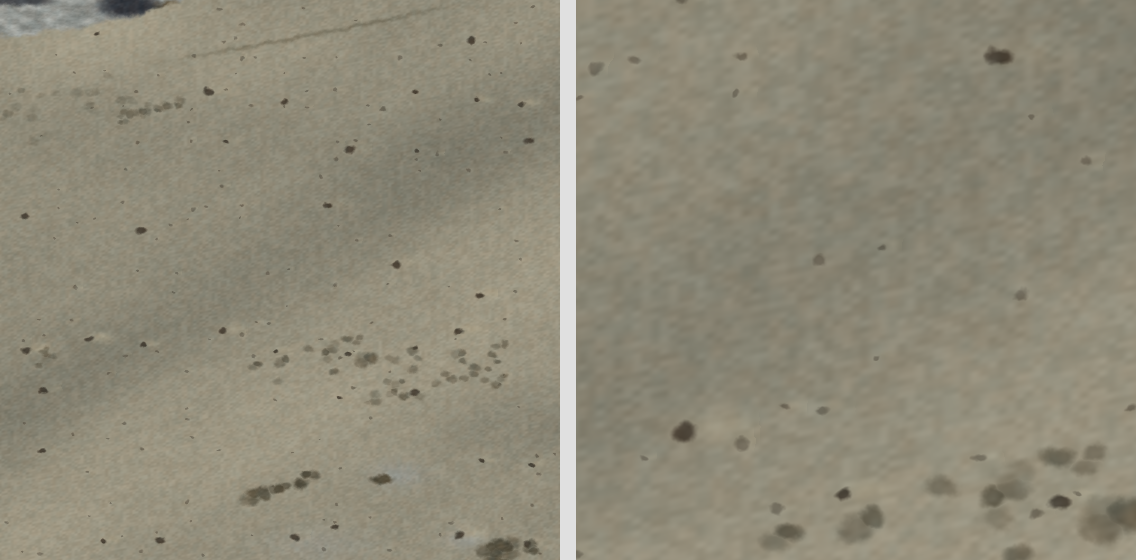
Left, the full canvas; right, a detail of the centre.
Give the GLSL for this texture, as a Shadertoy shader.

```glsl
// Draws a sandy hillside seen from afar: soft slope bands, grain, shrubs, stones and a rocky corner.
const vec3 SAND = vec3(0.568, 0.548, 0.477);
const vec3 TONE_STEP = vec3(0.045, 0.040, 0.033);
const vec3 SHRUB = vec3(0.25, 0.245, 0.20);
const vec3 STONE = vec3(0.24, 0.21, 0.17);
const vec3 PALE_SAND = vec3(0.69, 0.65, 0.55);
const vec3 GRAVEL = vec3(0.58, 0.59, 0.57);
const vec3 ROCK_SHADOW = vec3(0.20, 0.21, 0.23);
const vec3 ROCK_BROWN = vec3(0.39, 0.34, 0.25);
const float BAND_SLOPE = 0.57;
const float GRAIN = 0.085;
const float GRAIN_SCALE = 230.0;
const float STONE_CELLS = 9.0;
const float SPECK_CELLS = 34.0;

float hash(vec2 p) {
    return fract(sin(dot(p, vec2(127.1, 311.7))) * 43758.5453);
}

vec2 hash2(vec2 p) {
    return vec2(hash(p), hash(p + 19.7));
}

float noise(vec2 p) {
    vec2 i = floor(p), f = fract(p);
    f = f * f * (3.0 - 2.0 * f);
    return mix(mix(hash(i), hash(i + vec2(1, 0)), f.x),
               mix(hash(i + vec2(0, 1)), hash(i + vec2(1, 1)), f.x), f.y);
}

float fbm(vec2 p) {
    float sum = 0.0, weight = 0.5;
    for (int i = 0; i < 4; i++) {
        sum += weight * noise(p);
        p = p * 2.03 + 7.3;
        weight *= 0.5;
    }
    return sum / 0.9375;
}

float glow(vec2 p, vec2 center, vec2 radius) {
    vec2 q = (p - center) / radius;
    return exp(-dot(q, q));
}

float blob(vec2 p, vec2 center, vec2 radius) {
    return 1.0 - smoothstep(0.45, 1.25, length((p - center) / radius));
}

// Shrubs scattered over a slanted box; returns their darkness
float cluster(vec2 p, vec2 center, vec2 extent, float slope, float size, int count, float seed) {
    float cover = 0.0;
    for (int i = 0; i < count; i++) {
        vec2 id = vec2(float(i), seed);
        vec2 offset = (hash2(id) * 2.0 - 1.0) * extent;
        offset.y += slope * offset.x;
        float radius = size * mix(0.65, 1.2, hash(id + 41.0));
        float strength = mix(0.35, 1.0, hash(id + 67.0));
        cover = max(cover, strength * blob(p, center + offset, radius * vec2(1.2, 0.85)));
    }
    return cover;
}

// One stone per chosen cell: x is the dark stone, y the pale sand beside it
vec2 stones(vec2 p, float cells, float share, float size) {
    vec2 id = floor(p * cells);
    vec2 center = (id + 0.25 + 0.5 * hash2(id + cells)) / cells;
    float present = step(hash(id + 5.3), share);
    float radius = size * mix(0.6, 1.25, hash(id + 8.9));
    float dark = blob(p, center, radius * vec2(1.25, 0.9));
    float pale = glow(p, center + radius * vec2(3.2, 0.5), radius * vec2(3.2, 1.3));
    return present * vec2(dark, pale * hash(id + 3.1));
}

// Broad light and dark bands that follow the slope
float slopeTone(vec2 p) {
    float v = p.y - BAND_SLOPE * p.x - 0.22;
    float tone = 0.15 - 1.25 * exp(-pow((v - 0.03) / 0.11, 2.0));
    tone += 0.75 * exp(-pow((v + 0.24) / 0.13, 2.0));
    tone += 1.2 * glow(p, vec2(0.18, 0.93), vec2(0.30, 0.08));
    tone -= 0.75 * glow(p, vec2(0.40, 0.74), vec2(0.55, 0.09));
    tone -= 1.4 * glow(p, vec2(1.04, 0.24), vec2(0.22, 0.06));
    return tone + 1.3 * (fbm(vec2(p.x * 4.0, v * 10.0)) - 0.5);
}

void mainImage(out vec4 fragColor, in vec2 fragCoord) {
    vec2 uv = fragCoord / iResolution.xy;
    vec2 ragged = uv + 0.009 * (vec2(fbm(uv * 90.0), fbm(uv * 90.0 + 31.0)) - 0.5);

    // Sand and the faint track across the top
    vec3 color = SAND + TONE_STEP * slopeTone(uv);
    float trackY = 0.892 + 0.16 * (uv.x - 0.30) + 0.07 * pow(uv.x - 0.30, 2.0);
    float track = exp(-pow((ragged.y - trackY) / 0.004, 2.0));
    track *= smoothstep(0.22, 0.48, uv.x) * (1.0 - smoothstep(0.65, 0.9, uv.x));
    color -= 0.09 * track;

    // Pale gravel patches
    float gravel = glow(ragged, vec2(0.71, 0.152), vec2(0.045, 0.022));
    gravel += glow(ragged, vec2(0.83, 0.037), vec2(0.035, 0.016));
    gravel += 0.6 * glow(ragged, vec2(0.57, 0.025), vec2(0.08, 0.03));
    color = mix(color, GRAVEL, min(gravel, 1.0) * (0.45 + 0.5 * fbm(uv * 70.0)));

    // Stones and specks
    vec2 stone = stones(ragged, STONE_CELLS, 0.38, 0.0065);
    vec2 speck = stones(ragged, SPECK_CELLS, 0.13, 0.0032);
    color = mix(color, PALE_SAND, 0.6 * stone.y + 0.3 * speck.y);
    color = mix(color, STONE, max(0.85 * stone.x, 0.4 * speck.x));

    // Shrub groups
    float shrub = 0.75 * cluster(ragged, vec2(0.56, 0.355), vec2(0.12, 0.028), 0.25, 0.011, 20, 1.0);
    shrub = max(shrub, 0.6 * cluster(ragged, vec2(0.78, 0.335), vec2(0.13, 0.045), 0.12, 0.009, 36, 2.0));
    shrub = max(shrub, cluster(ragged, vec2(0.51, 0.133), vec2(0.07, 0.007), 0.36, 0.012, 14, 3.0));
    shrub = max(shrub, 0.6 * cluster(ragged, vec2(0.28, 0.808), vec2(0.065, 0.012), 0.28, 0.008, 13, 4.0));
    shrub = max(shrub, 0.33 * cluster(ragged, vec2(0.12, 0.81), vec2(0.12, 0.055), 0.15, 0.009, 24, 5.0));
    shrub = max(shrub, 0.55 * cluster(ragged, vec2(0.08, 0.365), vec2(0.013, 0.012), 0.8, 0.008, 6, 6.0));
    shrub = max(shrub, cluster(ragged, vec2(0.89, 0.012), vec2(0.025, 0.018), 0.0, 0.015, 18, 7.0));
    shrub = max(shrub, 0.9 * cluster(ragged, vec2(0.95, 0.02), vec2(0.006, 0.014), 0.0, 0.009, 6, 8.0));
    shrub = max(shrub, blob(ragged, vec2(0.683, 0.143), vec2(0.022, 0.009)));
    vec3 leaf = mix(SHRUB, ROCK_BROWN, 0.7 * noise(uv * 75.0));
    color = mix(color, leaf, shrub);

    // Rocky corner
    float edge = 0.933 + 0.14 * uv.x + 0.35 * pow(max(uv.x - 0.2, 0.0), 1.3);
    float rock = smoothstep(-0.006, 0.006, ragged.y - edge + 0.02 * (fbm(uv * 35.0) - 0.5));
    float shade = blob(ragged, vec2(0.23, 0.99), vec2(0.06, 0.026));
    shade = max(shade, 0.8 * blob(ragged, vec2(0.03, 1.0), vec2(0.07, 0.012)));
    vec3 rockColor = GRAVEL + 0.3 * (fbm(uv * vec2(45.0, 80.0)) - 0.5);
    rockColor = mix(rockColor, ROCK_BROWN, blob(ragged, vec2(0.31, 0.985), vec2(0.05, 0.015)));
    color = mix(color, mix(rockColor, ROCK_SHADOW, shade), rock);

    // Fine grain with a slight colour shift
    vec2 g = vec2(uv.x, uv.y - 0.2 * uv.x) * GRAIN_SCALE;
    float grain = 0.6 * noise(g * vec2(0.8, 1.2)) + 0.4 * noise(g * 0.45 + 13.0) - 0.5;
    float tint = noise(g * 0.5 + 57.0) - 0.5;
    color += GRAIN * grain + 0.018 * tint * vec3(1.0, -0.2, -0.8);
    fragColor = vec4(clamp(color, 0.0, 1.0), 1.0);
}
```
